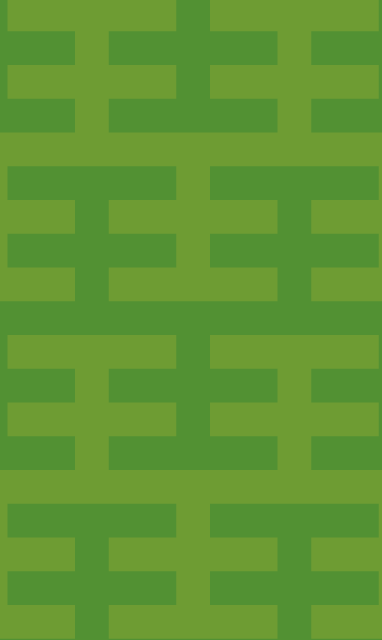
Give the GLSL for this pattern, as a Shadertoy shader.

```glsl
// Two greens interlocking as rows of double-barred trees, inverted on every other band.
#define UNIT (27.0 / 512.0)                // bar thickness, in canvas heights
#define ORIGIN (vec2(6.0, -26.0) / 512.0)  // lower left corner of a tile
#define TILE_COLUMNS 6.0                   // units from one tree to the next
#define BAND_ROWS 5.0                      // units in one band of trees
#define STEM_COLUMN 2.0                    // column of the trunk
#define GAP_COLUMN 5.0                     // column left open between branches
#define LIGHT_GREEN vec3(0.43, 0.61, 0.20)
#define DARK_GREEN vec3(0.32, 0.57, 0.20)

// 1 where the index equals the target, else 0; both are whole numbers
float isIndex(float index, float target) {
    return 1.0 - step(0.5, abs(index - target));
}

// Darkness (0 or 1) of one unit cell of the grid
float cellInk(vec2 cell) {
    float column = mod(cell.x, TILE_COLUMNS);
    float row = mod(cell.y, BAND_ROWS);
    float inverted = mod(floor(cell.y / BAND_ROWS), 2.0);

    float trunk = isIndex(column, STEM_COLUMN);
    float branch = 1.0 - isIndex(column, GAP_COLUMN);
    float ink = mix(branch, trunk, mod(row, 2.0));
    ink = max(ink, isIndex(row, 0.0)); // unbroken bar at the foot of a band
    return mix(ink, 1.0 - ink, inverted);
}

// Blends the four nearest cells by their share of the pixel
float smoothInk(vec2 p, float pixel) {
    vec2 cell = floor(p - 0.5);
    vec2 edge = p - cell - 1.0;
    vec2 share = clamp(edge / pixel + 0.5, 0.0, 1.0);
    float lower = mix(cellInk(cell), cellInk(cell + vec2(1.0, 0.0)), share.x);
    float upper = mix(cellInk(cell + vec2(0.0, 1.0)), cellInk(cell + 1.0), share.x);
    return mix(lower, upper, share.y);
}

void mainImage(out vec4 fragColor, in vec2 fragCoord) {
    vec2 gridPos = (fragCoord / iResolution.y - ORIGIN) / UNIT;
    float pixel = 1.0 / (iResolution.y * UNIT);
    float ink = smoothInk(gridPos, pixel);
    fragColor = vec4(mix(LIGHT_GREEN, DARK_GREEN, ink), 1.0);
}
```
